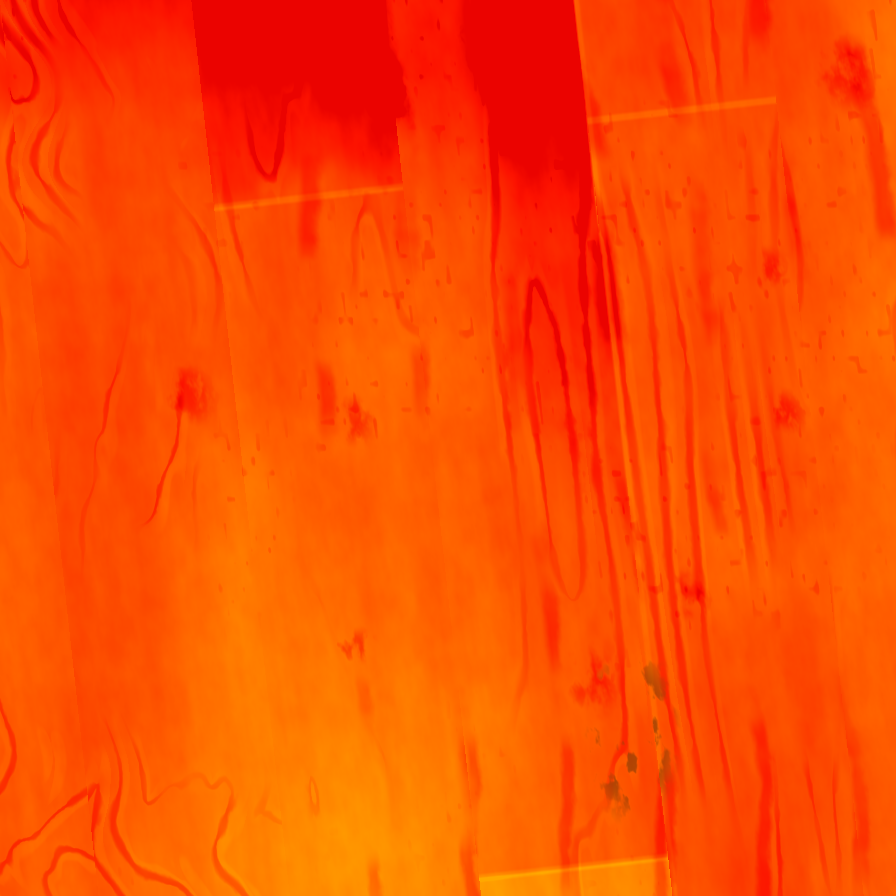
Reproduce this texture procedurally as a WebGL 1 fragment shader.

```glsl
precision highp float;
// Glowing orange wood: tilted planks with butt joints, dark wandering veins and knots.
// A scalar "heat" is summed from broad gradients, contour lines of stretched noise,
// layered-sine veins and cellular knots, then mapped from deep red to amber.
uniform vec2 u_resolution;

#define TILT 0.11
#define PLANK_WIDTH 0.2135
#define BASE_HEAT 0.29
#define GLOW 0.27
#define RINGS 5.0
#define VEIN_WIDTH 0.007
#define VEIN_DEPTH 0.17
#define MOTTLE 0.20
#define STREAKS 0.13
#define PORES 0.07
#define KNOT_DEPTH 0.22

float hash(vec2 p) {
  return fract(sin(dot(p, vec2(127.1, 311.7))) * 43758.55);
}

float noise(vec2 p) {
  vec2 i = floor(p), f = fract(p);
  f = f * f * (3.0 - 2.0 * f);
  return mix(mix(hash(i), hash(i + vec2(1.0, 0.0)), f.x),
             mix(hash(i + vec2(0.0, 1.0)), hash(i + 1.0), f.x), f.y);
}

// Layered noise centred on zero
float fbm(vec2 p) {
  float sum = 0.0, amp = 0.5;
  for (int i = 0; i < 4; i++) {
    sum += amp * (noise(p) - 0.5);
    p = mat2(1.9, 0.5, -0.5, 1.9) * p + 7.3;
    amp *= 0.5;
  }
  return sum;
}

// Growth field, long along the plank and more swirled on the left one
float growth(vec2 p, float plank) {
  float swirl = 1.0 - step(0.5, plank);
  p.x += 0.018 * swirl * sin(p.y * 19.0 + 2.0 * sin(p.y * 7.0));
  vec2 q = p * mix(vec2(8.0, 1.3), vec2(9.0, 3.4), swirl) + plank * 13.7;
  return RINGS * (noise(q) + 0.3 * noise(q * 2.1 + 4.0) + 0.05 * noise(q * 7.0));
}

float line(float d, float width) {
  return 1.0 - smoothstep(0.25 * width, width, d);
}

// Sparse stretched cellular spots
float knots(vec2 p) {
  vec2 g = p * vec2(8.0, 5.0), cell = floor(g);
  float spot = 0.0;
  for (int j = -1; j <= 1; j++) {
    for (int i = -1; i <= 1; i++) {
      vec2 c = cell + vec2(float(i), float(j));
      vec2 centre = c + 0.2 + 0.6 * vec2(hash(c), hash(c + 31.0));
      float radius = mix(0.1, 0.26, hash(c + 57.0));
      float present = step(0.74, hash(c + 83.0));
      spot = max(spot, present * (1.0 - smoothstep(0.2, 1.0, length(g - centre) / radius)));
    }
  }
  return spot;
}

void main() {
  vec2 uv = gl_FragCoord.xy / u_resolution;
  vec2 p = vec2(uv.x - TILT * (1.0 - uv.y), uv.y);
  float plank = floor(p.x / PLANK_WIDTH);
  float across = p.x - plank * PLANK_WIDTH;
  float cloud = fbm(uv * vec2(7.0, 5.0) + 3.0);
  float rough = fbm(p * vec2(75.0, 40.0));
  float streak = fbm(p * vec2(32.0, 3.5) + plank * 5.0);
  float leftSide = 1.0 - smoothstep(0.638, 0.642, p.x);

  // Broad heat: amber glow low down, red along the top left
  vec2 glow = (uv - vec2(0.37, 0.05)) / vec2(0.23, 0.40);
  float heat = BASE_HEAT + GLOW * exp(-dot(glow, glow));
  heat -= 0.22 * leftSide * smoothstep(0.78, 0.98, uv.y + 0.35 * cloud);
  heat -= 0.19 * leftSide * smoothstep(0.50, 0.57, p.x + 0.06 * cloud)
        * smoothstep(0.42, 0.72, uv.y + 0.3 * cloud + 0.2 * rough);
  heat += 0.09 * smoothstep(0.88, 1.0, uv.x) + 0.06 * (1.0 - smoothstep(0.0, 0.1, uv.x));
  heat += MOTTLE * cloud + STREAKS * streak + PORES * rough;

  // Butt joints: pale edge with a change of tone
  float jointY = plank == 1.0 ? 0.768 : (plank == 3.0 ? 0.865 : (plank == 2.0 ? 0.02 : -1.0));
  float above = uv.y - jointY - TILT * across;
  float upper = smoothstep(-0.002, 0.002, above);
  if (plank == 1.0) heat -= 0.15 * upper * smoothstep(0.0, 0.06, above + 0.25 * cloud);
  if (plank == 2.0) heat += 0.17 * (1.0 - upper);
  heat += 0.10 * line(abs(above), 0.006) * smoothstep(-0.2, 0.1, cloud + 0.1);

  // Contour veins, measured in canvas units with a pale rim on one side
  float e = 0.002;
  float ring = growth(p, plank);
  vec2 slope = vec2(growth(p + vec2(e, 0.0), plank), growth(p + vec2(0.0, e), plank)) - ring;
  float side = (fract(ring) - 0.5) / max(length(slope) / e, 4.0);
  float width = VEIN_WIDTH * (0.8 + 2.0 * rough + 1.5 * cloud);
  float presence = smoothstep(-0.12, 0.16, fbm(p * vec2(9.0, 4.0) + 21.0));
  heat -= VEIN_DEPTH * presence * line(abs(side), max(width, 0.002));
  heat += 0.045 * presence * step(0.0, side) * line(abs(side - 0.008), 0.008);

  // Long wandering veins at the seams and plank middles
  float wander = p.x + 0.008 * sin(uv.y * 11.0 + plank) + 0.004 * sin(uv.y * 27.0 + 1.0) + 0.01 * rough;
  float spacing = 0.5 * PLANK_WIDTH;
  float vein = abs(fract(wander / spacing + 0.5) - 0.5) * spacing;
  float broken = smoothstep(-0.1, 0.15, fbm(p * vec2(6.0, 9.0) + 40.0));
  heat -= 0.16 * broken * step(0.3, p.x) * line(vein, 0.010 + 0.008 * uv.y);
  heat += 0.07 * line(abs(p.x - 0.643), 0.005);

  // Knots and fine dark pores
  heat -= KNOT_DEPTH * knots(p + 0.05 * vec2(rough, cloud)) * smoothstep(-0.2, 0.2, rough + 0.1);
  heat -= 0.10 * smoothstep(0.80, 0.95, noise(p * vec2(150.0, 70.0))) * smoothstep(0.0, 0.2, cloud);

  // Red to amber ramp, with one weathered brown patch
  float green = clamp(heat, 0.01, 0.66);
  float red = 0.92 + 0.07 * smoothstep(0.0, 0.08, green) + 0.01 * smoothstep(0.29, 0.38, green);
  float patchDist = length((uv - vec2(0.705, 0.18)) / vec2(0.055, 0.10));
  float weathered = (1.0 - smoothstep(0.6, 1.1, patchDist)) * smoothstep(0.06, 0.2, rough + 0.4 * streak);
  gl_FragColor = vec4(mix(vec3(red, green, 0.0), vec3(0.62, 0.25, 0.02), 0.8 * weathered), 1.0);
}
```
